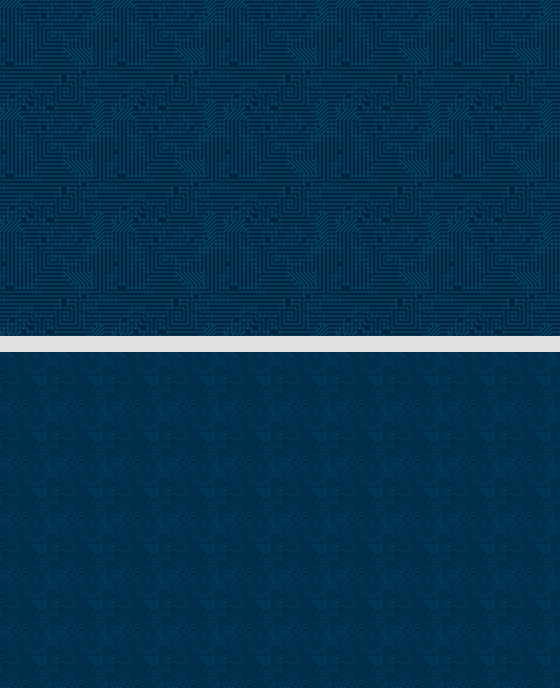
Top: one tile. Bottom: repeated 2 by 2.
This pattern is drawn by a Shadertoy shader. Its source:

```glsl
#define TILES vec2(5.0, 3.0)
#define NODES 28
#define SITES 4
#define LINE_WIDTH 0.28
#define PAD_RADIUS 0.23
#define GAP_CHANCE 0.06
#define SWIRL_SHARE 0.32
#define JOG_SHARE 0.42
#define JOG_REACH 1.6
#define SOFTNESS 1.3
#define BOARD_COLOR vec3(0.0, 0.13, 0.24)
#define TRACE_COLOR vec3(0.0, 0.32, 0.44)

// Eight compass headings, counterclockwise from east; NONE marks a gap
const int NONE = 8;
const ivec2 COMPASS[8] = ivec2[8](
    ivec2(1, 0), ivec2(1, 1), ivec2(0, 1), ivec2(-1, 1),
    ivec2(-1, 0), ivec2(-1, -1), ivec2(0, -1), ivec2(1, -1));

// Headings of the 6 x 6 nodes around the current cell
int field[36];

float hash(ivec2 p, int salt) {
    uint h = uint(p.x) * 73u + uint(p.y) * 5179u + uint(salt) * 90001u + 17u;
    h = (h ^ (h >> 16)) * 0x7feb352du;
    h = (h ^ (h >> 15)) * 0x846ca68bu;
    return float((h ^ (h >> 16)) & 0xffffu) / 65536.0;
}

// Cellular regions set the heading: straight bundle, jogged bundle or swirl
int heading(ivec2 node) {
    node = (node + NODES) % NODES;
    if (hash(node, 1) < GAP_CHANCE) return NONE;

    int span = NODES / SITES;
    float nearest = 1e3;
    vec2 offset = vec2(0.0);
    ivec2 site = ivec2(0);
    for (int y = -1; y <= 1; y++)
    for (int x = -1; x <= 1; x++) {
        ivec2 cell = node / span + ivec2(x, y);
        ivec2 id = (cell + SITES) % SITES;
        vec2 jitter = vec2(hash(id, 2), hash(id, 3));
        vec2 q = vec2(node) - (vec2(cell) + jitter) * float(span);
        vec2 a = abs(q);
        float octagon = max(a.x, a.y) + 0.5 * min(a.x, a.y);
        if (octagon < nearest) {
            nearest = octagon;
            offset = q;
            site = id;
        }
    }

    float kind = hash(site, 4);
    if (kind < SWIRL_SHARE) {
        if (abs(offset.x) > abs(offset.y)) return offset.x > 0.0 ? 2 : 6;
        return offset.y > 0.0 ? 4 : 0;
    }
    int dir = 2 * int(4.0 * hash(site, 5));
    float along = dot(offset, vec2(COMPASS[dir]));
    if (kind < SWIRL_SHARE + JOG_SHARE && abs(along) < JOG_REACH)
        dir = (dir + (hash(site, 6) < 0.5 ? 1 : 7)) % 8;
    return dir;
}

int at(ivec2 p) { return field[p.x + 2 + 6 * (p.y + 2)]; }

// True when another diagonal would cut through this one
bool crossed(ivec2 from, int dir) {
    if (dir % 2 == 0) return false;
    int a = at(from + ivec2(COMPASS[dir].x, 0));
    int b = at(from + ivec2(0, COMPASS[dir].y));
    return (a - dir + 8) % 4 == 2 || (b - dir + 8) % 4 == 2;
}

// Each node accepts one incoming trace, the one that turns least
int incoming(ivec2 p) {
    int own = at(p), best = NONE, leastTurn = 3;
    for (int dir = 0; dir < 8; dir++) {
        ivec2 from = p - COMPASS[dir];
        if (at(from) != dir || crossed(from, dir)) continue;
        int turn = own == NONE ? 0 : abs((own - dir + 12) % 8 - 4);
        if (turn < leastTurn) { leastTurn = turn; best = dir; }
    }
    return best;
}

float segment(vec2 p, vec2 dir) {
    return length(p - dir * clamp(dot(p, dir) / dot(dir, dir), 0.0, 1.0));
}

void mainImage(out vec4 fragColor, in vec2 fragCoord) {
    vec2 grid = fract(fragCoord / iResolution.xy * TILES) * float(NODES);
    ivec2 base = ivec2(floor(grid));
    vec2 local = fract(grid);
    float pixel = float(NODES) * TILES.y / iResolution.y;

    for (int i = 0; i < 36; i++)
        field[i] = heading(base + ivec2(i % 6, i / 6) - 2);

    // Traces from the four corner nodes, with ring pads on loose ends
    float dist = 1e3, hole = -1e3;
    for (int i = 0; i < 4; i++) {
        ivec2 corner = ivec2(i % 2, i / 2);
        vec2 p = local - vec2(corner);
        int dir = at(corner);
        bool enters = incoming(corner) != NONE;
        bool leaves = false;
        if (dir != NONE) leaves = incoming(corner + COMPASS[dir]) == dir;
        if (leaves) dist = min(dist, segment(p, vec2(COMPASS[dir])));
        if (enters != leaves) {
            dist = min(dist, abs(length(p) - PAD_RADIUS));
            hole = max(hole, PAD_RADIUS - length(p));
        } else if (enters) dist = min(dist, length(p));
    }
    dist = max(dist, hole);

    float ink = clamp(0.5 - (dist - 0.5 * LINE_WIDTH) / (SOFTNESS * pixel), 0.0, 1.0);
    fragColor = vec4(mix(BOARD_COLOR, TRACE_COLOR, ink), 1.0);
}
```
